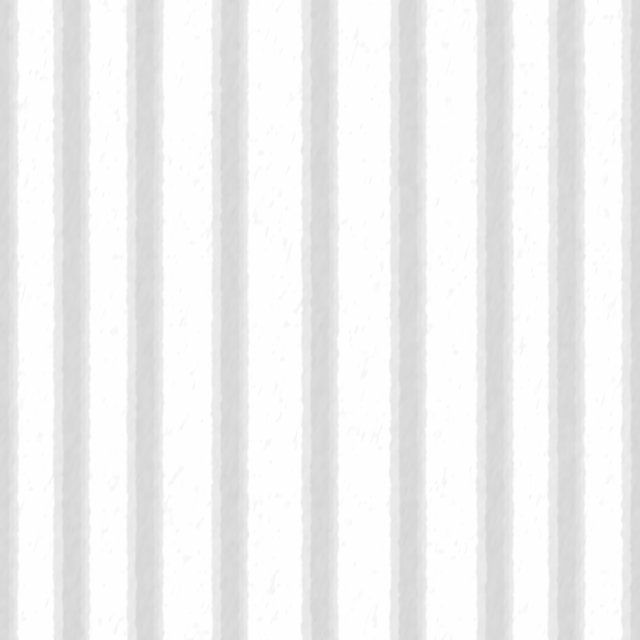
Write a WebGL 2 fragment shader that draws this texture.

```glsl
#version 300 es
precision highp float;
// Pale grey vertical stripes with soft layered edges on white, fibrous paper.

uniform vec2 u_resolution;
out vec4 fragColor;

const float TAU = 6.2831853;
const int STRIPES = 8;
const vec3 SPACING_WAVES = vec3(-0.0209, 0.0013, 0.0025); // uneven gaps, by harmonic
const float SPACING_SHIFT = -0.0013;

const float RIM_HALF = 0.0283;   // half width of a whole stripe
const float MID_HALF = 0.0215;   // right-hand middle band
const float CORE_HALF = 0.0142;  // dark centre
const float EDGE_SOFT = 0.0026;
const float EDGE_WOBBLE = 0.0042;
const float WOBBLE_FREQ = 85.0;

const vec3 PAPER = vec3(0.997);
const vec3 RIM = vec3(0.915);
const vec3 MID = vec3(0.885);
const vec3 CORE = vec3(0.853);

const vec2 FIBRE_FREQ = vec2(190.0, 85.0);
const float FIBRE_SLANT = 0.28;
const float FIBRE_DEPTH = 0.030;
const float FLECK_DEPTH = 0.035;

float hash(vec2 cell) {
    uvec2 q = uvec2(ivec2(cell)) * uvec2(1597334673u, 3812015801u);
    uint n = (q.x ^ q.y) * 1597334673u;
    n = (n ^ (n >> 15)) * 2246822519u;
    return float((n ^ (n >> 13)) >> 8) / 16777216.0;
}

float noise(vec2 p) {
    vec2 cell = floor(p);
    vec2 f = fract(p);
    f = f * f * (3.0 - 2.0 * f);
    float low = mix(hash(cell), hash(cell + vec2(1, 0)), f.x);
    float high = mix(hash(cell + vec2(0, 1)), hash(cell + vec2(1, 1)), f.x);
    return mix(low, high, f.y);
}

float stripeCentre(float u) {
    float ripple = sin(TAU * 2.0 * u);
    return u + dot(SPACING_WAVES, sin(TAU * u * vec3(1, 2, 3)))
             + SPACING_SHIFT * ripple * ripple;
}

// Coverage of a band, one inside its half width
float band(float dist, float halfWidth, float soft) {
    return 1.0 - smoothstep(halfWidth - soft, halfWidth + soft, dist);
}

// Ragged offset along a stripe edge
float ragged(float y, float lane) {
    float coarse = noise(vec2(lane * 7.0, y * WOBBLE_FREQ));
    float fine = noise(vec2(lane * 7.0 + 3.0, y * WOBBLE_FREQ * 2.0));
    return (mix(coarse, fine, 0.4) - 0.5) * EDGE_WOBBLE;
}

void main() {
    vec2 uv = gl_FragCoord.xy / u_resolution;
    float soft = max(EDGE_SOFT, 0.75 / u_resolution.x);

    // Signed distance to the nearest stripe centre
    float offset = 1.0;
    float lane = 0.0;
    for (int i = 0; i <= STRIPES; i++) {
        float d = uv.x - stripeCentre(float(i) / float(STRIPES));
        if (abs(d) < abs(offset)) {
            offset = d;
            lane = float(i % STRIPES);
        }
    }
    float dist = abs(offset);
    float edgeLane = lane * 2.0 + step(0.0, offset);

    // Layered bands, the middle one only on the right
    float rim = band(dist + ragged(uv.y, edgeLane), RIM_HALF, soft);
    float mid = band(dist + ragged(uv.y, edgeLane + 20.0), MID_HALF, soft)
              * step(0.0, offset);
    float core = band(dist + ragged(uv.y, edgeLane + 40.0), CORE_HALF, soft);
    vec3 color = mix(PAPER, RIM, rim);
    color = mix(color, MID, mid);
    color = mix(color, CORE, core);

    // Slanted fibres in the grey, sparse flecks on the white
    vec2 slanted = vec2(uv.x - uv.y * FIBRE_SLANT, uv.y) * FIBRE_FREQ;
    float fibre = 0.65 * noise(slanted) + 0.35 * noise(slanted * 0.43 + 31.0);
    float fleck = smoothstep(0.62, 1.0, noise(slanted * 1.1 + 67.0));
    fleck *= smoothstep(0.3, 0.8, noise(uv * 60.0 + 11.0));
    color += (fibre - 0.5) * FIBRE_DEPTH * rim;
    color -= fleck * FLECK_DEPTH * mix(1.0, 0.4, rim);

    fragColor = vec4(clamp(color, 0.0, 1.0), 1.0);
}
```
